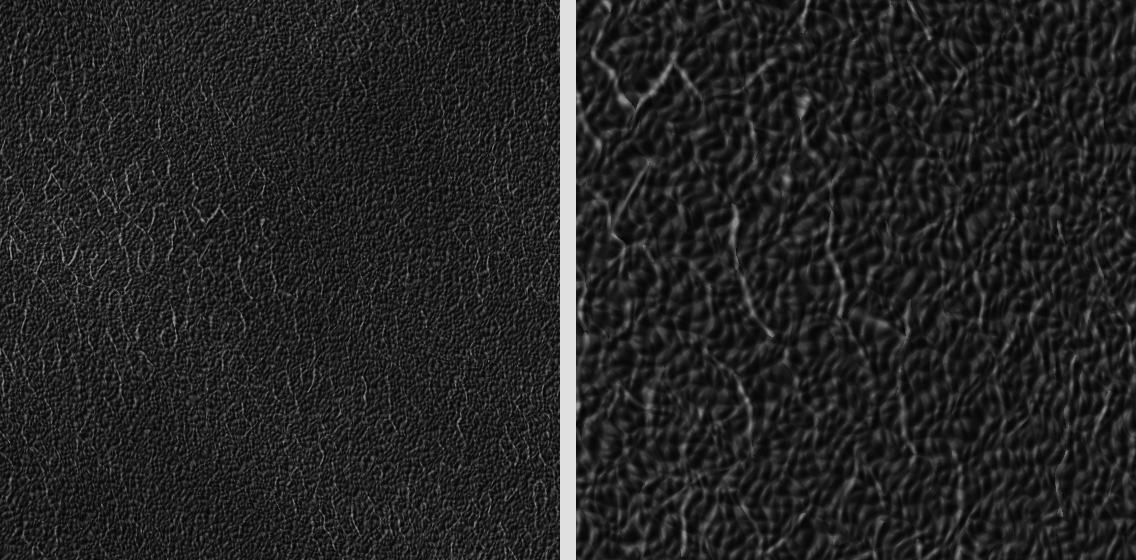
Left: the whole. Right: its middle third, enlarged.
A WebGL 1 fragment shader for this texture:

```glsl
precision highp float;

uniform vec2 u_resolution;

const vec3 LEATHER = vec3(0.092);
const float BRIGHTEST = 0.54;

vec2 hash2(vec2 p) {
  vec2 q = vec2(dot(p, vec2(127.1, 311.7)), dot(p, vec2(269.5, 183.3)));
  return fract(sin(q) * 43758.545);
}

vec2 rotate(vec2 p, float angle) {
  float c = cos(angle);
  float s = sin(angle);
  return vec2(c * p.x - s * p.y, s * p.x + c * p.y);
}

// Slow, uneven variation in -1..1 from layered sines
float drift(vec2 p, float seed) {
  float a = sin(p.x * 5.3 + seed + 1.7 * sin(p.y * 4.1 + seed));
  float b = sin(p.y * 7.9 - seed + 1.4 * sin(p.x * 6.7 - seed));
  float c = sin((p.x + p.y) * 14.3 + seed * 2.0 + b);
  return 0.4 * a + 0.38 * b + 0.22 * c;
}

// Bends the hide broadly and makes the creases wriggle
vec2 warp(vec2 p) {
  vec2 bend = 0.022 * vec2(drift(p, 1.3), drift(p, 4.6));
  vec2 wriggle = vec2(sin(p.y * 167.0 + 3.0 * sin(p.x * 61.0)),
                      sin(p.x * 143.0 + 3.0 * sin(p.y * 53.0)));
  return p + bend + 0.0016 * wriggle;
}

// Distance to the nearest cell centre, in cell units
float pebble(vec2 p) {
  vec2 cell = floor(p);
  float nearest = 8.0;
  for (int y = -1; y <= 1; y++) {
    for (int x = -1; x <= 1; x++) {
      vec2 id = cell + vec2(float(x), float(y));
      vec2 r = id + hash2(id) - p;
      nearest = min(nearest, dot(r, r));
    }
  }
  return sqrt(nearest);
}

// Cell borders as lines, each with its own strength; upright ones are stronger
float creases(vec2 p, vec2 scale, float width) {
  vec2 q = p * scale;
  vec2 cell = floor(q);
  vec2 r1 = vec2(4.0);
  vec2 r2 = vec2(4.0);
  float key1 = 0.0;
  float key2 = 0.0;
  for (int y = -1; y <= 1; y++) {
    for (int x = -1; x <= 1; x++) {
      vec2 id = cell + vec2(float(x), float(y));
      vec2 h = hash2(id);
      vec2 r = id + h - q;
      if (dot(r, r) < dot(r1, r1)) {
        r2 = r1;
        key2 = key1;
        r1 = r;
        key1 = h.x;
      } else if (dot(r, r) < dot(r2, r2)) {
        r2 = r;
        key2 = h.x;
      }
    }
  }
  vec2 across = (r2 - r1) * scale;
  float steepness = abs(across.x) / max(length(across), 0.001);
  float gap = 0.5 * (dot(r2, r2) - dot(r1, r1)) / max(length(across), 0.001);
  float strength = mix(0.25, 1.0, fract((key1 + key2) * 7.31));
  float line = 1.0 - smoothstep(0.0, width + 0.6 / u_resolution.y, gap);
  return line * strength * mix(0.45, 1.0, steepness);
}

// Embossed grain: slope of the pebbles towards the light
float grain(vec2 p, vec2 scale, vec2 light) {
  vec2 q = p * scale;
  return pebble(q + light) - pebble(q - light);
}

void main() {
  vec2 uv = gl_FragCoord.xy / u_resolution.y;
  vec2 hide = warp(uv);
  vec2 upright = rotate(hide, -0.08);
  vec2 slanted = rotate(hide, 0.72);

  // Patches where creases are deeper or the slanted set shows
  float depth = 0.88 + 0.3 * drift(uv, 2.4);
  float slant = smoothstep(-0.25, 0.6, drift(uv, 5.1));

  // Three sets of creases, the main one with a shaded side
  vec2 mainScale = vec2(43.0, 23.0);
  float mainLine = creases(upright, mainScale, 0.0031);
  float shade = creases(upright + vec2(-0.0032, 0.0012), mainScale, 0.0036);
  float fineLine = creases(hide + 3.7, vec2(72.0, 44.0), 0.0022);
  float slantLine = creases(slanted + 8.2, vec2(31.0, 11.0), 0.0024);
  float ridge = max(mainLine * depth, max(0.5 * fineLine, 0.7 * slant * slantLine));

  // Light is summed as exposure, so bright glints stay rare
  float relief = grain(hide, vec2(150.0, 118.0), vec2(-0.17, 0.14));
  float exposure = 2.3 * relief * (1.0 - 0.55 * ridge);
  exposure += 1.55 * ridge - 0.45 * shade * (1.0 - ridge);
  exposure += 0.13 * drift(uv, 7.7);

  vec3 colour = min(LEATHER * exp(exposure), vec3(BRIGHTEST));
  gl_FragColor = vec4(colour, 1.0);
}
```
